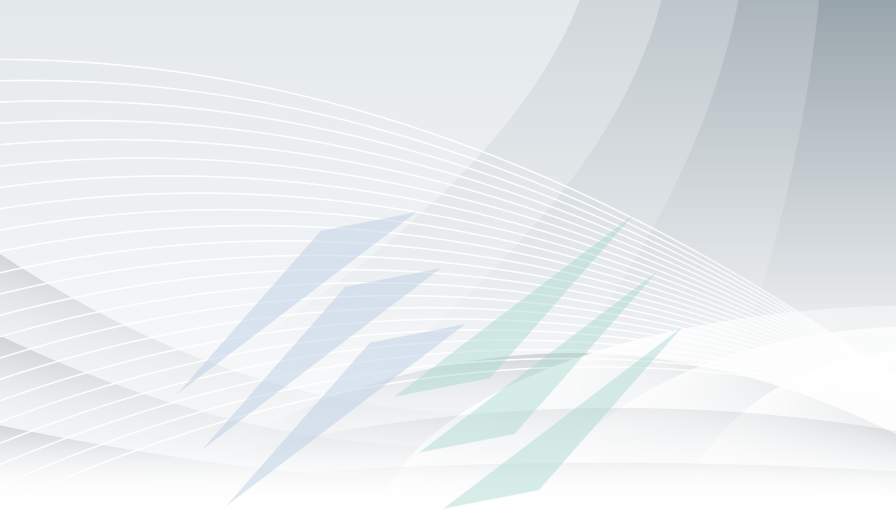
This background is drawn by a WebGL 1 fragment shader. Its source:

```glsl
precision highp float;
// Pale abstract background: darkening curtains at the upper right, a fan of
// white curves, soft grey waves, white domes and two sets of tinted shards.
// Everything is a parabola, ellipse or triangle, antialiased by distance.

uniform vec2 u_resolution;

// Design space: x to the right, y downward from the top edge.
const vec2 CANVAS = vec2(7.68, 4.41);

const vec3 SKY_TOP = vec3(0.890, 0.910, 0.922);
const vec3 SKY_LOW = vec3(0.995, 0.995, 1.0);
const vec3 CURTAIN_STEP = vec3(0.073, 0.066, 0.062);
const float CURTAIN_FADE = 3.2;
const vec3 WAVE_SHADE = vec3(1.0, 0.93, 0.90);
const vec3 BLUE = vec3(0.72, 0.80, 0.89);
const vec3 GREEN = vec3(0.66, 0.85, 0.81);
const float SHARD_ALPHA = 0.46;
const vec2 SHARD_SHIFT = vec2(0.21, 0.48);
const vec2 SHARD_PIVOT = vec2(3.475, 2.612);

const float FAN_TOP = 0.51;
const float FAN_BEND = 0.0463;
const float FAN_GAP = 0.183;
const float FAN_TAPER = 0.0225;
const float FAN_LINES = 21.0;
const float LINE_HALF_WIDTH = 0.006;

float px; // size of one pixel in design units

float cover(float d) {
  return clamp(0.5 - d / px, 0.0, 1.0);
}

// Region left of the curtain edge is negative; the edge bends with height.
float curtain(vec2 p, float top, float slope, float bend) {
  float d = top - slope * p.y - bend * p.y * p.y - p.x;
  return cover(d / length(vec2(1.0, slope + 2.0 * bend * p.y)));
}

// Shade that is strongest under a parabolic crest and fades downward.
float wave(vec2 p, vec2 apex, float bend, float depth) {
  float x = p.x - apex.x;
  float d = p.y - apex.y - bend * x * x;
  return cover(-d / length(vec2(1.0, 2.0 * bend * x))) * exp(-max(d, 0.0) / depth);
}

// White dome, brightest along its rim.
float dome(vec2 p, vec2 center, vec2 radius, float depth) {
  vec2 q = (p - center) / radius;
  float f = length(q);
  float d = (f - 1.0) * f / max(length(q / radius), 0.001);
  return cover(d) * (0.12 + 0.88 * exp(min(d, 0.0) / depth));
}

float edge(vec2 p, vec2 a, vec2 b) {
  vec2 e = normalize(b - a);
  return e.y * (p.x - a.x) - e.x * (p.y - a.y);
}

float shard(vec2 p) {
  vec2 tail = vec2(1.52, 3.38);
  vec2 shoulder = vec2(2.75, 1.98);
  vec2 tip = vec2(3.57, 1.82);
  float d = max(edge(p, tail, shoulder), edge(p, shoulder, tip));
  return cover(max(d, edge(p, tip, tail)));
}

// Evenly spaced curves whose gap narrows toward the right.
float fan(vec2 p) {
  float gap = max(FAN_GAP - FAN_TAPER * p.x, 0.008);
  float index = (p.y - FAN_TOP - FAN_BEND * p.x * p.x) / gap;
  float nearest = clamp(floor(index + 0.5), 0.0, FAN_LINES);
  float slope = 2.0 * FAN_BEND * p.x - FAN_TAPER * nearest;
  float d = abs(index - nearest) * gap / length(vec2(1.0, slope));
  float fade = 1.0 - 0.4 * smoothstep(5.0, 7.4, p.x);
  return fade * (1.0 - smoothstep(LINE_HALF_WIDTH - 0.5 * px, LINE_HALF_WIDTH + 0.7 * px, d));
}

void main() {
  vec2 uv = gl_FragCoord.xy / u_resolution;
  vec2 p = vec2(uv.x, 1.0 - uv.y) * CANVAS;
  px = CANVAS.y / u_resolution.y;

  // Sky and curtains
  vec3 color = mix(SKY_TOP, SKY_LOW, p.y / CANVAS.y);
  float layers = curtain(p, 4.97, 0.39, 0.193) + curtain(p, 5.67, 0.255, 0.16)
               + curtain(p, 6.33, 0.20, 0.09) + curtain(p, 7.02, 0.10, 0.04);
  color -= CURTAIN_STEP * layers * max(0.0, 1.0 - p.y / CURTAIN_FADE);

  // Grey waves from the left, and the hill behind the domes
  float left = wave(p, vec2(4.125, 3.54), -0.08, 0.45)
             + wave(p, vec2(4.0, 3.84), -0.06, 0.40)
             + wave(p, vec2(5.25, 4.20), -0.02, 0.30);
  color -= WAVE_SHADE * 0.125 * left * exp(-p.x / 1.7);
  float hill = wave(p, vec2(4.9, 3.03), 0.09, 0.30);
  color -= WAVE_SHADE * 0.15 * hill * smoothstep(1.8, 5.2, p.x);

  // Domes and the bright sweep where the fan closes
  float fade = mix(0.92, 0.38, smoothstep(4.8, 7.5, p.x));
  color = mix(color, vec3(1.0), fade * dome(p, vec2(7.9, 4.65), vec2(4.7, 2.03), 0.7));
  color = mix(color, vec3(1.0), 0.75 * dome(p, vec2(7.9, 4.8), vec2(3.4, 2.0), 0.5));
  color = mix(color, vec3(1.0), 0.80 * dome(p, vec2(7.9, 4.8), vec2(2.15, 1.8), 0.5));
  float sweep = wave(p, vec2(0.0, FAN_TOP), FAN_BEND, 0.3);
  color = mix(color, vec3(1.0), 0.8 * sweep * smoothstep(6.3, 7.5, p.x));

  // Low waves, then a fade to white at the bottom
  float low = wave(p, vec2(5.3, 3.50), 0.035, 0.25) + wave(p, vec2(5.2, 3.97), 0.012, 0.20);
  color -= WAVE_SHADE * 0.065 * low * smoothstep(1.6, 4.5, p.x);
  color = mix(color, vec3(1.0), smoothstep(3.7, 4.41, p.y));
  color = mix(color, vec3(1.0), 0.9 * fan(p));

  // Blue shards, and their half-turn copies in green
  for (int i = 0; i < 3; i++) {
    vec2 q = p - SHARD_SHIFT * float(i);
    color = mix(color, BLUE, SHARD_ALPHA * shard(q));
    color = mix(color, GREEN, SHARD_ALPHA * shard(2.0 * SHARD_PIVOT - q));
  }
  gl_FragColor = vec4(clamp(color, 0.0, 1.0), 1.0);
}
```
